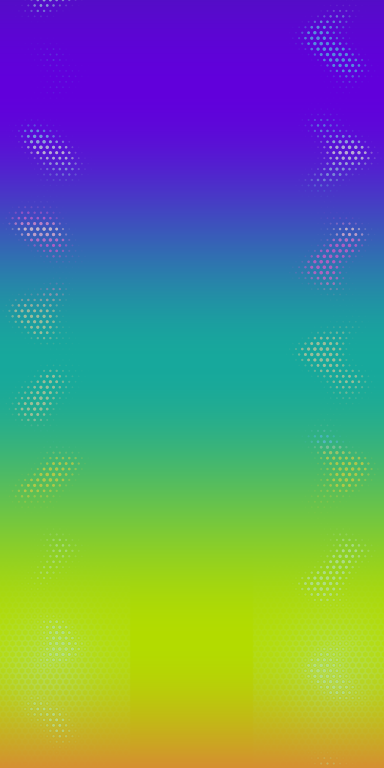
Give the GLSL for this background, as a Shadertoy shader.

```glsl
const vec3 INDIGO = vec3(0.18, 0.20, 0.54);
const vec3 VIOLET = vec3(0.38, 0.00, 0.86);
const vec3 TEAL   = vec3(0.09, 0.66, 0.61);
const vec3 LIME   = vec3(0.70, 0.86, 0.00);
const vec3 ROSE   = vec3(1.00, 0.19, 0.42);
const vec3 CYAN   = vec3(0.32, 0.72, 0.88);
const vec3 PINK   = vec3(0.85, 0.35, 0.78);
const vec3 SAND   = vec3(0.78, 0.77, 0.60);
const vec3 GOLD   = vec3(0.82, 0.80, 0.25);
const vec3 MIST   = vec3(0.70, 0.88, 0.65);
const vec3 CREAM  = vec3(0.95, 0.90, 0.82);

const float TAU = 6.28318;
const float FIRST_STOP = 0.234;   // depth of the violet band
const float STOP_GAP = 0.716;     // depth between colour bands
const float SPACING = 0.0164;     // dot pitch
const float DOT_RADIUS = 0.0046;
const float DOT_OPACITY = 0.75;
const float LANE_WIDTH = 0.058;
const float HAZE_DEPTH = 1.735;
const float HAZE_HEIGHT = 0.15;
const vec2 PANEL_EDGES = vec2(0.339, 0.659);

float bell(float x, float centre, float width) {
    float d = (x - centre) / width;
    return exp(-d * d);
}

vec2 hashGradient(vec2 cell) {
    float angle = TAU * fract(sin(dot(cell, vec2(127.1, 311.7))) * 43758.5);
    return vec2(cos(angle), sin(angle));
}

float gradientNoise(vec2 p) {
    vec2 i = floor(p), f = fract(p);
    vec2 u = f * f * f * (f * (f * 6.0 - 15.0) + 10.0);
    vec2 e = vec2(0.0, 1.0);
    float a = dot(hashGradient(i), f);
    float b = dot(hashGradient(i + e.yx), f - e.yx);
    float c = dot(hashGradient(i + e.xy), f - e.xy);
    float d = dot(hashGradient(i + e.yy), f - e.yy);
    return mix(mix(a, b, u.x), mix(c, d, u.x), u.y);
}

vec3 backdrop(float depth) {
    float t = (depth - FIRST_STOP) / STOP_GAP;
    vec3 c = mix(INDIGO, VIOLET, smoothstep(-1.0, 0.0, t));
    c = mix(c, TEAL, smoothstep(0.0, 1.0, t));
    c = mix(c, LIME, smoothstep(1.0, 2.0, t));
    return mix(c, ROSE, smoothstep(2.0, 3.0, t));
}

vec3 dotColor(vec2 p) {
    float y = p.y;
    vec3 c = mix(CYAN, PINK, smoothstep(0.40, 0.55, y));
    c = mix(c, SAND, smoothstep(0.70, 0.82, y));
    c = mix(c, GOLD, smoothstep(1.10, 1.20, y));
    c = mix(c, MIST, smoothstep(1.32, 1.40, y));
    c = mix(c, CYAN, max(bell(y, 0.50, 0.03), bell(y, 1.14, 0.03)));
    float sparkle = max(bell(y, 0.40, 0.04), bell(y, 0.60, 0.02));
    return mix(c, CREAM, max(sparkle * 0.85, bell(y, 0.0, 0.05) * 0.5));
}

// Wavy vertical lane; sway and beat each hold (period, phase)
float lane(vec2 p, float x, vec2 sway, vec2 beat) {
    float centre = x + 0.036 * cos(TAU * (p.y - sway.y) / sway.x);
    float pulse = 0.5 + 0.5 * cos(TAU * (p.y - beat.y) / beat.x);
    return bell(p.x, centre, LANE_WIDTH) * mix(0.10, 1.0, pulse);
}

vec2 hexCentre(vec2 p) {
    vec2 s = SPACING * vec2(1.0, 1.732);
    vec2 a = (floor(p / s) + 0.5) * s;
    vec2 b = floor(p / s + 0.5) * s;
    return distance(p, a) < distance(p, b) ? a : b;
}

void mainImage(out vec4 fragColor, in vec2 fragCoord) {
    vec2 uv = fragCoord / iResolution.xy;
    vec2 p = vec2(uv.x, 2.0 * (1.0 - uv.y));
    float pixel = 1.0 / iResolution.x;
    vec3 color = backdrop(p.y);

    vec2 cell = hexCentre(p);
    vec2 q = abs(p - cell);

    // Pale honeycomb panels at the lower sides
    float sides = 1.0 - smoothstep(-pixel, pixel, p.x - PANEL_EDGES.x)
                      * smoothstep(-pixel, pixel, PANEL_EDGES.y - p.x);
    float haze = sides * bell(p.y, HAZE_DEPTH, HAZE_HEIGHT);
    float core = max(bell(p.x, 0.125, 0.13), bell(p.x, 0.872, 0.13));
    float hexDistance = max(q.x, dot(q, vec2(0.5, 0.866))) / SPACING;
    float net = smoothstep(0.25, 0.48, hexDistance);
    color = mix(color, MIST, haze * (0.10 + 0.28 * core) * (0.6 + 0.7 * net));

    // Dots sized by the two lanes
    float left = lane(cell, 0.125, vec2(0.247, 0.445), vec2(0.2135, 0.391));
    left *= 1.0 - 0.75 * bell(cell.y, 0.18, 0.12);
    left *= 1.0 - 0.5 * bell(cell.y, 1.46, 0.10);
    float right = lane(cell, 0.872, vec2(0.206, 0.193), vec2(0.273, 0.396));
    float strength = left + right;
    strength *= 1.0 + 0.7 * gradientNoise(cell * 16.0);
    strength *= 1.0 - 0.6 * smoothstep(1.75, 1.95, cell.y);
    strength = clamp(strength, 0.0, 1.0);

    float radius = DOT_RADIUS * sqrt(strength);
    float disc = 1.0 - smoothstep(-0.6 * pixel, 0.6 * pixel, length(q) - radius);
    color = mix(color, dotColor(cell), disc * DOT_OPACITY * smoothstep(0.02, 0.7, strength));

    fragColor = vec4(color, 1.0);
}
```
